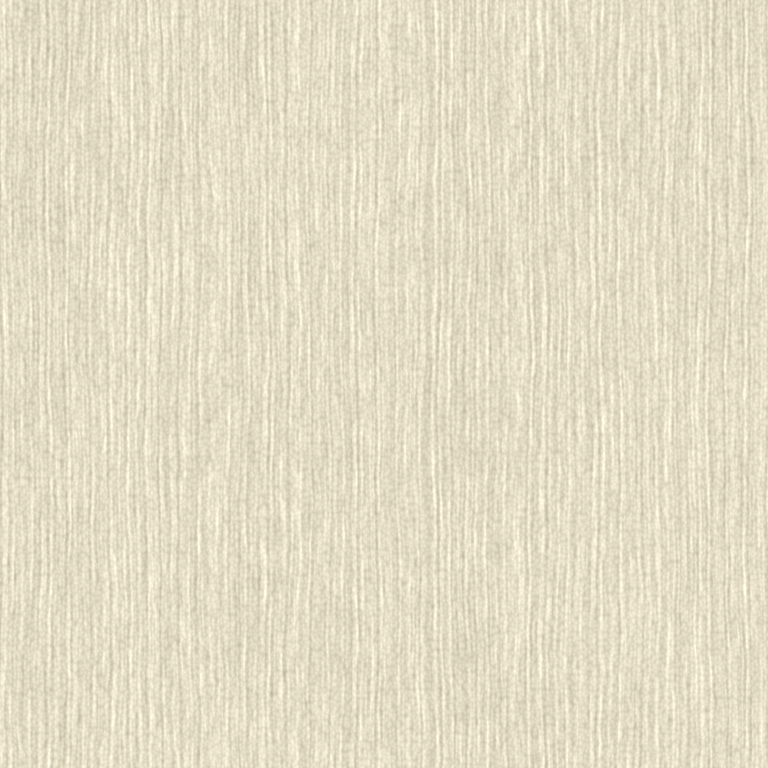
Give the GLSL for this texture, as a WebGL 2 fragment shader.

```glsl
#version 300 es
precision highp float;

uniform vec2 u_resolution;
out vec4 fragColor;

float hash(vec2 p) {
    vec3 q = fract(vec3(p.xyx) * 0.1031);
    q += dot(q, q.yzx + 33.33);
    return fract((q.x + q.y) * q.z);
}

// Distance to the nearest jittered cell point
float cellular(vec2 p) {
    vec2 cell = floor(p);
    float nearest = 8.0;
    for (int j = -1; j <= 1; j++) {
        for (int i = -1; i <= 1; i++) {
            vec2 id = cell + vec2(i, j);
            vec2 point = id + vec2(hash(id), hash(id + 71.7));
            nearest = min(nearest, length(point - p));
        }
    }
    return nearest;
}

// Upright strands that wander slightly, fade and return along their length
float strands(vec2 p, float count, float seed) {
    float x = p.x * count;
    float sum = 0.0;
    for (int k = -1; k <= 1; k++) {
        float id = floor(x) + float(k);
        float r = hash(vec2(id, seed));
        float s = hash(vec2(id, seed + 19.0));
        float wander = 0.10 * sin(p.y * (18.0 + 24.0 * s) + 40.0 * r)
                     + 0.05 * sin(p.y * (110.0 + 90.0 * r) + 40.0 * s);
        float d = x - (id + 0.5 + 0.36 * (r - 0.5) + wander);
        float strength = 0.42 + 0.26 * s
                       + 0.16 * sin(p.y * (14.0 + 20.0 * r) + 50.0 * s)
                       + 0.15 * sin(p.y * (65.0 + 60.0 * s) + 50.0 * r);
        sum += max(strength, 0.0) * exp(-15.0 * d * d);
    }
    return sum - 0.25;
}

void main() {
    vec2 uv = gl_FragCoord.xy / u_resolution;

    // Slight sideways drift shared by neighbouring strands
    vec2 p = uv;
    p.x += 0.0022 * sin(uv.y * 8.0 + uv.x * 17.0 + 1.0)
         + 0.0011 * sin(uv.y * 21.0 - uv.x * 37.0)
         + 0.0005 * sin(uv.y * 63.0 + uv.x * 91.0 + 2.0);

    // Raised ridges, finer fibres and narrow shaded furrows
    float tone = 0.120 * strands(p, 86.0, 3.0)
               + 0.085 * strands(p, 163.0, 47.0)
               - 0.075 * strands(p + vec2(0.003, 0.0), 121.0, 91.0);

    // Crumbly grain in two sizes
    tone += 0.100 * (0.48 - cellular(p * vec2(215.0, 175.0)));
    tone += 0.050 * (0.48 - cellular(p * vec2(140.0, 90.0) + 13.0));

    // Faint broad shading
    tone += 0.003 * sin(uv.x * 7.0 + 2.0 * sin(uv.y * 5.0));

    vec3 cream = vec3(0.889, 0.859, 0.768);
    fragColor = vec4(clamp(cream + tone * vec3(1.0, 1.0, 1.04), 0.0, 1.0), 1.0);
}
```
